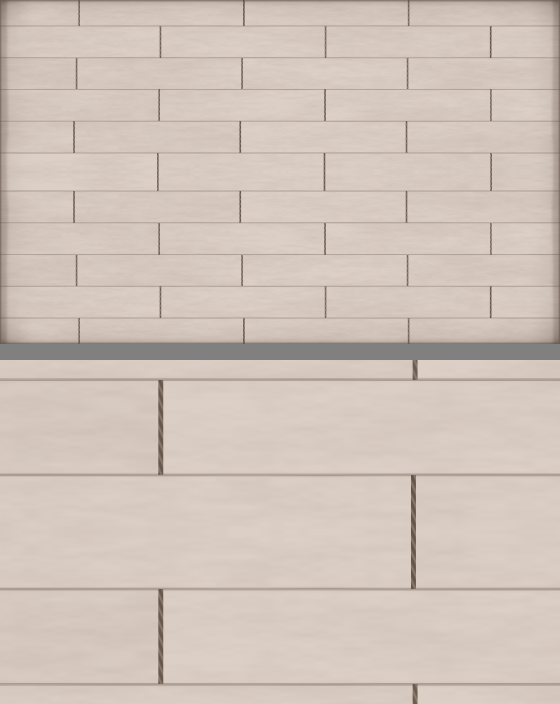
Top: the whole. Bottom: its middle third, enlarged.
This texture is drawn by a WebGL 1 fragment shader. Its source:

```glsl
precision highp float;
// Pale wooden planks in a running bond: eleven courses, mirrored about the
// middle one, with thin seams, twisted dark butt joints, faint grain and
// shaded outer borders. Lengths are fractions of the canvas height.
uniform vec2 u_resolution;

const float ASPECT = 1.634;
const float MIDDLE_HALF = 0.0553;   // half height of the taller middle course
const float COURSE = 0.0923;        // height of the other courses

const vec3 PALE = vec3(0.862, 0.812, 0.778);
const vec3 TAN = vec3(0.795, 0.740, 0.700);
const vec3 SEAM = vec3(0.610, 0.550, 0.510);
const vec3 STRAND = vec3(0.600, 0.540, 0.490);
const vec3 DARK = vec3(0.390, 0.330, 0.280);

float hash(vec2 p) {
  vec3 q = fract(vec3(p.xyx) * 0.1031);
  q += dot(q, q.yzx + 33.33);
  return fract((q.x + q.y) * q.z);
}

float noise(vec2 p) {
  vec2 i = floor(p);
  vec2 f = fract(p);
  f = f * f * (3.0 - 2.0 * f);
  float low = mix(hash(i), hash(i + vec2(1.0, 0.0)), f.x);
  float high = mix(hash(i + vec2(0.0, 1.0)), hash(i + 1.0), f.x);
  return mix(low, high, f.y);
}

// Share of a pixel covered by a band of the given half width
float band(float d, float halfWidth, float pixel) {
  float lo = max(d - 0.5 * pixel, -halfWidth);
  float hi = min(d + 0.5 * pixel, halfWidth);
  return clamp((hi - lo) / pixel, 0.0, 1.0);
}

// Shade that fades from 1 at the border to 0 at the given reach
float fade(float d, float reach) {
  return 1.0 - smoothstep(0.0, reach, d);
}

// Horizontal grain and broad blotches, centred on zero
float grain(vec2 p, float seed) {
  vec2 q = p + vec2(seed * 7.3, seed * 3.1);
  float blotch = noise(q * vec2(7.0, 24.0)) - 0.5;
  float streak = noise(q * vec2(24.0, 130.0)) - 0.5;
  float fiber = noise(q * vec2(75.0, 300.0)) - 0.5;
  return 0.5 * blotch + 0.35 * streak + 0.25 * fiber;
}

void main() {
  vec2 uv = gl_FragCoord.xy / u_resolution;
  vec2 p = uv * vec2(ASPECT, 1.0);
  float pixel = 1.0 / u_resolution.y;

  // Course index counted outwards from the middle
  float rise = abs(p.y - 0.5);
  float beyond = (rise - MIDDLE_HALF) / COURSE;
  float course = max(floor(beyond) + 1.0, 0.0);
  float odd = mod(course, 2.0);

  // Planks shorten and shift slightly in the outer courses
  float plankLength = 0.4862 - 0.0011 * course;
  float start = 0.9468 + 0.0008 * course + odd * (0.0013 * course - 0.0053);
  float along = (p.x - start) / plankLength + 0.5 * odd;
  float plank = floor(along);
  float joint = floor(along + 0.5);
  float jointX = (along - joint) * plankLength;

  // Wood
  float seed = hash(vec2(plank + 11.0, course + 3.0));
  float tone = 0.27 + 0.18 * (seed - 0.5) + 0.9 * grain(vec2(p.x, rise), seed);
  tone += 0.10 * smoothstep(0.0, 1.0, course) + 0.22 * smoothstep(0.40, 0.5, rise);
  tone -= 0.12 * fade(abs(p.x - 0.5 * ASPECT), 0.6);
  vec3 color = mix(PALE, TAN, clamp(tone, 0.0, 1.0));

  // Seams between courses, a little uneven along their length
  float seamY = abs(fract(beyond + 0.5) - 0.5) * COURSE;
  float wear = 0.75 + 0.25 * noise(vec2(p.x * 14.0, course * 5.0));
  color = mix(color, SEAM, wear * band(seamY, 0.0013, pixel));
  color = mix(color, TAN, 0.3 * fade(seamY, 0.005));

  // Twisted butt joints
  float twist = 0.5 + 0.5 * sin(6.2832 * (p.y / 0.0135 + jointX / 0.006));
  vec3 cord = mix(DARK, STRAND, 0.65 * twist * twist);
  float strength = 0.82 + 0.18 * hash(vec2(joint + 5.0, course + 20.0));
  color = mix(color, cord, strength * band(jointX, 0.0024, pixel));

  // Border shading: soft outer strips, then narrow dark rims
  float sideX = min(p.x, ASPECT - p.x);
  float sideY = 0.5 - rise;
  float ragged = 0.006 * (noise(vec2(p.y * 18.0, 2.0)) - 0.5);
  float strip = 1.0 - smoothstep(0.016, 0.028, sideX + ragged);
  float shade = 0.08 * strip + 0.10 * fade(sideX, 0.035) + 0.05 * fade(sideX, 0.1);
  shade += 0.10 * fade(sideY, 0.022) + 0.04 * fade(sideY, 0.07);
  shade += 0.10 * fade(length(vec2(sideX, sideY)), 0.12);
  color *= 1.0 - shade * vec3(0.92, 1.0, 1.06);
  float rim = max(fade(sideX, 0.007), fade(sideY, 0.008));
  color = mix(color, DARK, 0.6 * rim);

  gl_FragColor = vec4(color, 1.0);
}
```
